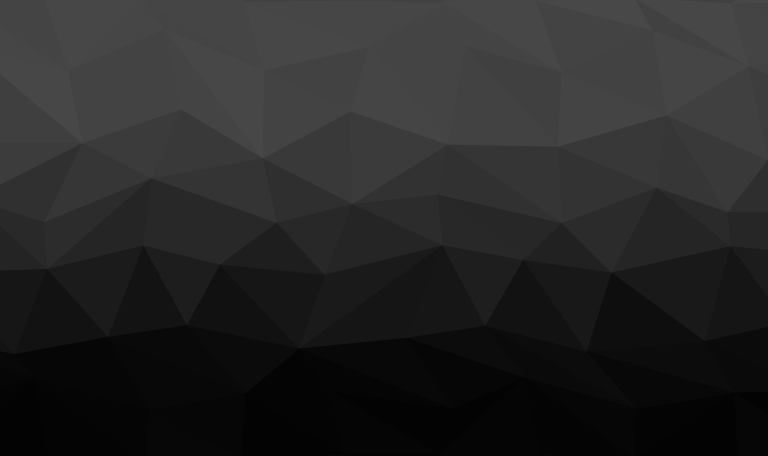
A WebGL 1 fragment shader for this background:

```glsl
precision highp float;

uniform vec2 u_resolution;

#define ROWS 7.0
#define CANVAS_SPAN 11.79
#define COLUMN_STEP 1.504
#define COLUMN_START 0.737
#define VERTEX_JITTER 0.12
#define FLIP_CHANCE 0.22
#define DARK_TONE 0.018
#define LIGHT_TONE 0.265
#define FACET_CONTRAST 0.036

float hash(vec2 p) {
  vec3 q = fract(vec3(p.xyx) * 0.1031);
  q += dot(q, q.yzx + 33.33);
  return fract((q.x + q.y) * q.z);
}

// Wave holds amplitude, frequency, phase and offset
float wave(vec4 w, float column) {
  return w.x * cos(w.y * (column - w.z)) + w.w;
}

// Mesh corner: a regular grid bent into ridges, row by row from the top
vec2 meshVertex(vec2 id) {
  vec4 sway = vec4(0.0);
  vec4 ridge = vec4(0.0);
  float row = id.y;
  if (row > 0.5 && row < 6.5) {
    if (row < 1.5) {
      sway = vec4(0.08, 1.0, 3.5, 0.34);
      ridge = vec4(0.34, 2.5, 2.3, -0.18);
    } else if (row < 2.5) {
      sway = vec4(0.22, 1.05, 0.5, 0.30);
      ridge = vec4(0.40, 2.5, 2.0, 0.06);
    } else if (row < 3.5) {
      sway = vec4(0.28, 1.8, 2.0, 0.20);
      ridge = vec4(0.34, 2.4, 2.3, 0.13);
    } else if (row < 4.5) {
      sway = vec4(0.21, 1.75, 4.0, -0.17);
      ridge = vec4(0.23, 2.0, 2.6, 0.02);
    } else if (row < 5.5) {
      sway = vec4(0.23, 1.9, 0.5, -0.69);
      ridge = vec4(0.22, 2.0, 0.1, 0.18);
    } else {
      sway = vec4(0.20, 2.5, 6.5, -0.05);
      ridge = vec4(0.23, 2.5, 6.3, 0.06);
    }
  }
  vec2 jitter = vec2(hash(id + 17.0), hash(id + 53.0)) - 0.5;
  vec2 bend = vec2(wave(sway, id.x), wave(ridge, id.x));
  return vec2(COLUMN_START + COLUMN_STEP * id.x, row) + bend + VERTEX_JITTER * jitter;
}

float cross2(vec2 a, vec2 b) {
  return a.x * b.y - a.y * b.x;
}

// Signed distance to the line a-b
float edgeDistance(vec2 p, vec2 a, vec2 b) {
  return cross2(normalize(b - a), p - a);
}

float coverage(vec2 p, vec2 a, vec2 b, vec2 c, float pixel) {
  float winding = sign(cross2(b - a, c - a));
  vec3 d = winding * vec3(edgeDistance(p, a, b), edgeDistance(p, b, c), edgeDistance(p, c, a));
  return clamp(0.5 + min(d.x, min(d.y, d.z)) / pixel, 0.0, 1.0);
}

// Flat tone of one facet, from its height and a random tilt
float facetTone(vec2 center, vec2 seed) {
  float height = clamp(1.0 - center.y / ROWS, 0.0, 1.0);
  float tone = mix(DARK_TONE, LIGHT_TONE, smoothstep(0.08, 0.85, height));
  return tone + FACET_CONTRAST * mix(0.5, 1.0, height) * (hash(seed) - 0.5);
}

// Adds tone and weight of one triangle
vec2 facet(vec2 p, vec2 a, vec2 b, vec2 c, vec2 seed, float pixel) {
  float cover = coverage(p, a, b, c, pixel);
  return cover * vec2(facetTone((a + b + c) / 3.0, seed), 1.0);
}

void main() {
  vec2 uv = gl_FragCoord.xy / u_resolution;
  vec2 p = vec2(uv.x * CANVAS_SPAN, (1.0 - uv.y) * ROWS);
  float pixel = ROWS / u_resolution.y;
  vec2 home = floor(vec2((p.x - COLUMN_START) / COLUMN_STEP, p.y));

  // Nearby cells, each split in two facets
  vec2 sum = vec2(0.0);
  for (int j = -1; j <= 1; j++) {
    for (int i = -1; i <= 1; i++) {
      vec2 id = home + vec2(float(i), float(j));
      vec2 a = meshVertex(id);
      vec2 b = meshVertex(id + vec2(1.0, 0.0));
      vec2 c = meshVertex(id + vec2(1.0, 1.0));
      vec2 d = meshVertex(id + vec2(0.0, 1.0));
      bool flipped = hash(id + 91.0) < FLIP_CHANCE;
      vec2 tipA = flipped ? d : c;
      vec2 tipB = flipped ? b : a;
      sum += facet(p, a, b, tipA, id + 7.3, pixel);
      sum += facet(p, c, d, tipB, id + 29.6, pixel);
    }
  }
  float tone = sum.x / max(sum.y, 0.001);
  gl_FragColor = vec4(vec3(max(tone, 0.0)), 1.0);
}
```
